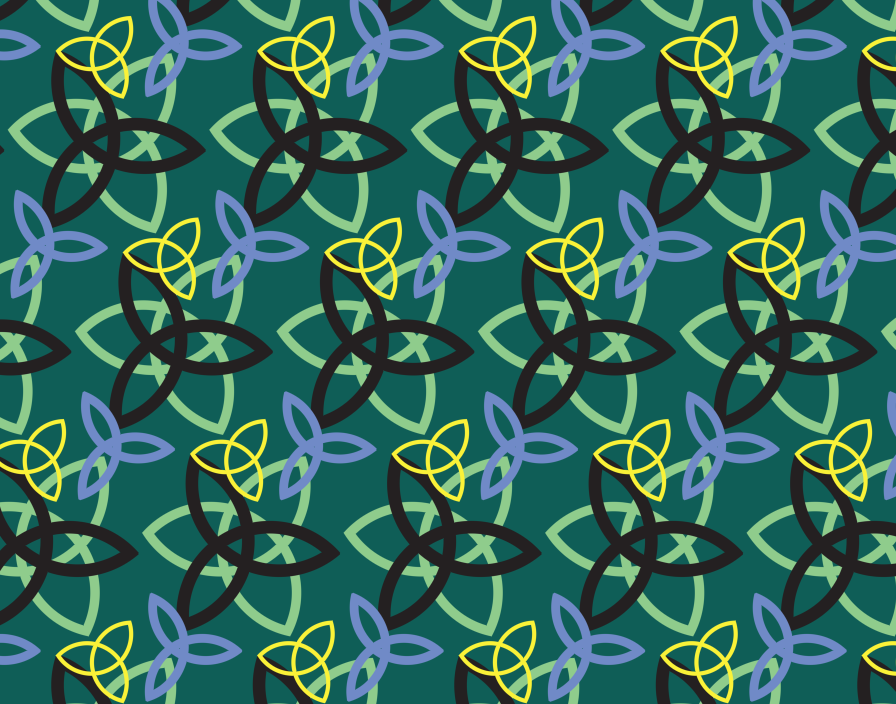
Write a Shadertoy shader that draws this pattern.

```glsl
// Four sizes of three-leaved knot, layered over a flat teal ground.
// Each leaf is the outline of a lens between two circles, turned in thirds;
// every knot repeats on a lattice whose rows shift by a third of a cell.

const float CELL = 0.2249;               // lattice step, as a share of canvas width
const float ROW_SHIFT = 1.0 / 3.0;       // sideways step of each row, in cells
const float TIP_CAP = 1.3;               // how far tips extend, in half strokes
const float THIRD_TURN = 2.0943951;

const vec3 TEAL   = vec3(0.06, 0.37, 0.34);
const vec3 GREEN  = vec3(0.56, 0.80, 0.55);
const vec3 BLACK  = vec3(0.14, 0.125, 0.13);
const vec3 BLUE   = vec3(0.44, 0.54, 0.78);
const vec3 YELLOW = vec3(0.98, 0.95, 0.22);

// Lengths are in cells, with y running down from the top edge.
struct Knot {
    vec2 center;
    float angle;      // direction of the first tip
    float tip;        // distance from center to tip
    float bulge;      // how far arcs pass the center, relative to tip
    float halfStroke;
};

const Knot GREEN_KNOT  = Knot(vec2(0.554, 0.689), 1.134, 0.488, 0.245, 0.0235);
const Knot BLACK_KNOT  = Knot(vec2(0.508, 0.711), 0.070, 0.473, 0.120, 0.0313);
const Knot BLUE_KNOT   = Knot(vec2(0.892, 0.218), 0.040, 0.281, 0.080, 0.0220);
const Knot YELLOW_KNOT = Knot(vec2(0.513, 0.274), 1.138, 0.225, 0.250, 0.0104);

mat2 rotation(float a) {
    float c = cos(a), s = sin(a);
    return mat2(c, -s, s, c);
}

// Distance to the stroke of one knot centered at the origin
float knotDistance(vec2 p, Knot k) {
    float halfChord = 0.8660254 * k.tip;
    float sagitta = k.tip * (0.5 + k.bulge);
    float radius = (halfChord * halfChord + sagitta * sagitta) / (2.0 * sagitta);
    float offset = radius - k.bulge * k.tip;
    vec2 circle = offset * vec2(0.5, -0.8660254);

    mat2 turn = rotation(THIRD_TURN);
    p = rotation(k.angle) * p;
    float d = 1e3;
    for (int i = 0; i < 3; i++) {
        float lens = length(vec2(p.x, abs(p.y)) - circle) - radius;
        d = min(d, abs(lens) - k.halfStroke);
        p = turn * p;
    }
    return max(d, length(p) - k.tip - TIP_CAP * k.halfStroke);
}

// Distance to the nearest repeat on the sheared lattice
float latticeDistance(vec2 p, Knot k) {
    p -= k.center;
    float row = round(p.y);
    p -= row * vec2(ROW_SHIFT, 1.0);
    p.x -= round(p.x);
    float d = 1e3;
    for (int j = -1; j <= 1; j++) {
        for (int i = -1; i <= 1; i++) {
            vec2 site = vec2(float(i) + float(j) * ROW_SHIFT, float(j));
            d = min(d, knotDistance(p - site, k));
        }
    }
    return d;
}

void paint(inout vec3 color, vec3 ink, vec2 p, Knot k, float pixel) {
    float d = latticeDistance(p, k);
    color = mix(color, ink, 1.0 - smoothstep(-0.7 * pixel, 0.7 * pixel, d));
}

void mainImage(out vec4 fragColor, in vec2 fragCoord) {
    float pixel = 1.0 / (iResolution.x * CELL);
    vec2 p = vec2(fragCoord.x, iResolution.y - fragCoord.y) * pixel;

    // Layers from back to front
    vec3 color = TEAL;
    paint(color, GREEN, p, GREEN_KNOT, pixel);
    paint(color, BLACK, p, BLACK_KNOT, pixel);
    paint(color, BLUE, p, BLUE_KNOT, pixel);
    paint(color, YELLOW, p, YELLOW_KNOT, pixel);
    fragColor = vec4(color, 1.0);
}
```
